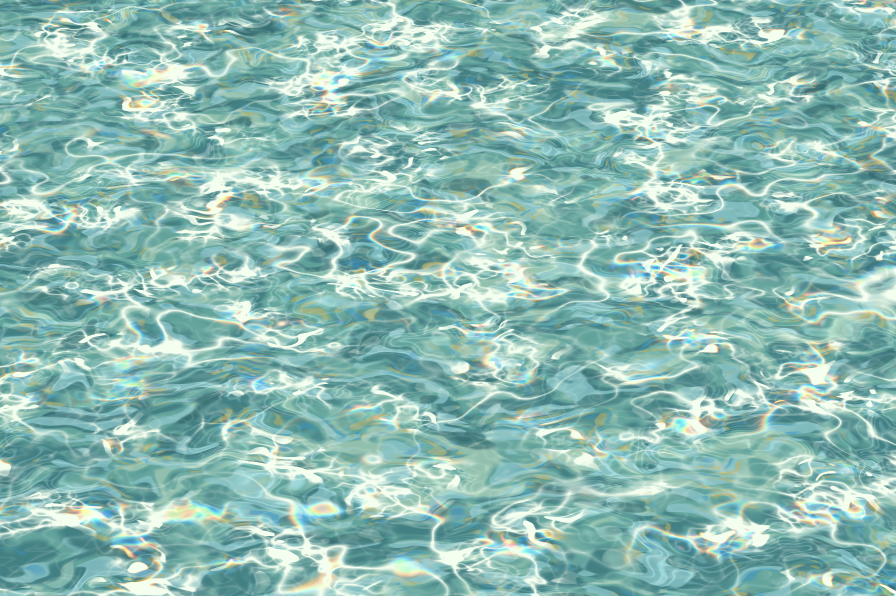
Give the GLSL for this texture, as a Shadertoy shader.

```glsl
vec2 gradient(vec2 cell) {
    vec3 h = fract(cell.xyx * vec3(0.1031, 0.1030, 0.0973));
    h += dot(h, h.yzx + 33.33);
    float angle = 6.2832 * fract((h.x + h.y) * h.z);
    return vec2(cos(angle), sin(angle));
}

// Gradient noise, centred on zero
float noise(vec2 p) {
    vec2 i = floor(p), f = p - i;
    vec2 u = f * f * f * (f * (f * 6.0 - 15.0) + 10.0);
    vec2 e = vec2(1, 0);
    float low = mix(dot(gradient(i), f), dot(gradient(i + e), f - e), u.x);
    float high = mix(dot(gradient(i + e.yx), f - e.yx), dot(gradient(i + 1.0), f - 1.0), u.x);
    return 1.4 * mix(low, high, u.y);
}

vec2 swirl(vec2 p) {
    return vec2(noise(p + 3.7), noise(p + 41.3));
}

// Thin bright threads on the zero level, split into colours
vec3 threads(vec2 p, float width, float dispersion) {
    p += 0.65 * swirl(p * 0.9) + 0.3 * swirl(p * 2.3);
    vec3 level = noise(p) + dispersion * vec3(-1, 0, 1);
    return exp(-pow(abs(level) / width, vec3(1.4)));
}

vec3 water(vec2 uv, float aspect) {
    // Perspective: ripples shrink and flatten toward the top
    float x = uv.x - 0.5 * aspect;
    vec2 q = 6.6 * vec2(x * (0.85 + 0.4 * uv.y), 2.0 * uv.y * (0.8 + 0.35 * uv.y));
    vec2 w = q + 0.6 * swirl(q * 0.8 + 9.0) + 0.22 * swirl(q * 2.6);

    // Body colour in soft, flattened patches
    float broad = noise(w * 0.6 + 60.0);
    float streak = noise(w * vec2(1.5, 2.1) + 80.0);
    float fine = noise(w * vec2(3.2, 5.0) + 25.0);
    float tone = 0.45 * broad + 0.45 * streak + 0.45 * fine - 0.1 * abs(x);
    vec3 color = mix(vec3(0.26, 0.50, 0.515), vec3(0.385, 0.64, 0.61), smoothstep(-0.32, 0.04, tone));
    color = mix(color, vec3(0.57, 0.75, 0.68), smoothstep(0.1, 0.34, tone));

    // Blue sky sheen and rare deep shadows
    float sheen = noise(w * vec2(2.2, 3.8) + 130.0);
    color = mix(color, vec3(0.53, 0.76, 0.78), 0.8 * smoothstep(0.2, 0.34, sheen));
    float shadow = smoothstep(0.4, 0.55, noise(w * vec2(1.3, 2.0) + 210.0));
    color = mix(color, vec3(0.18, 0.39, 0.41), 0.6 * shadow);

    // Nested contour ripples
    float rings = pow(0.5 + 0.5 * sin(26.0 * (streak + 0.4 * broad)), 4.0);
    color += 0.12 * rings * smoothstep(-0.1, 0.3, noise(q * 0.8 + 150.0));

    // Caustic net at four sizes
    float fringe = 0.06 * smoothstep(0.05, 0.4, noise(q * 1.6 + 95.0));
    float gather = smoothstep(-0.35, 0.35, noise(q * 0.5 + 12.0));
    float sparkle = smoothstep(-0.1, 0.35, noise(q * vec2(0.9, 1.1) + 33.0));
    vec3 light = (0.25 + 0.75 * gather) * threads(q * 0.85, 0.055, fringe * 0.6);
    light += (0.15 + 0.8 * sparkle) * threads(q * 1.5 + 20.0, 0.085, fringe);
    light += (0.12 + 0.75 * gather * sparkle) * threads(q * 2.5 + 70.0, 0.11, fringe * 1.4);
    light += 0.4 * sparkle * threads(q * vec2(3.4, 4.2) + 170.0, 0.13, fringe * 2.0);

    // Small flat glints with coloured rims
    vec3 glint = noise(w * vec2(3.3, 5.0) + 300.0) + fringe * vec3(1, 0, -1);
    light += smoothstep(0.36, 0.47, glint) * (0.2 + 0.8 * sparkle);

    // Tiny amber and blue flecks
    float fleck = noise(w * vec2(5.5, 8.0) + 400.0);
    float flecked = smoothstep(0.05, 0.3, noise(q * 1.6 + 95.0));
    color = mix(color, vec3(0.70, 0.68, 0.40), 0.6 * flecked * smoothstep(0.28, 0.45, fleck));
    color = mix(color, vec3(0.24, 0.58, 0.76), 0.55 * flecked * smoothstep(0.3, 0.48, -fleck));

    return mix(color, vec3(0.96, 1.0, 0.94), clamp(light, 0.0, 1.0));
}

void mainImage(out vec4 fragColor, in vec2 fragCoord) {
    float aspect = iResolution.x / iResolution.y;
    vec3 color = vec3(0);
    // Four samples smooth the thin threads
    for (int i = 0; i < 4; i++) {
        vec2 offset = 0.5 * vec2(i % 2, i / 2) - 0.25;
        color += 0.25 * water((fragCoord + offset) / iResolution.y, aspect);
    }
    fragColor = vec4(color, 1.0);
}
```
